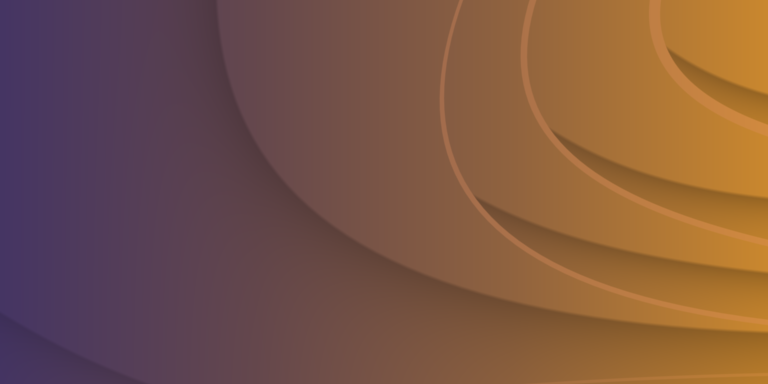
Reproduce this background procedurally as a Shadertoy shader.

```glsl
// Layered flowing curves with light rims and soft shadows over a violet to amber gradient.

// Canvas units: x runs 0..2, y runs 0..1 upward.
const vec3 VIOLET = vec3(0.270, 0.207, 0.390);
const vec3 MAUVE  = vec3(0.395, 0.280, 0.300);
const vec3 COPPER = vec3(0.565, 0.387, 0.245);
const vec3 AMBER  = vec3(0.790, 0.530, 0.180);
const vec3 RIM_LIGHT = vec3(0.88, 0.56, 0.38);
const float RIM_OPACITY = 0.33;
const float SHADOW_LEFT = 0.16;    // shadow strength at the left edge
const float SHADOW_RIGHT = 0.27;   // shadow strength at the right edge
const float SHADOW_SOFTNESS = 0.006;
const float WIDE_FALLOFF = 0.11;
const float NARROW_FALLOFF = 0.065;
const int SEGMENTS = 40;

vec2 bezier(vec2 a, vec2 b, vec2 c, vec2 d, float t) {
    float s = 1.0 - t;
    return s * s * s * a + 3.0 * s * t * (s * b + t * c) + t * t * t * d;
}

// Signed distance to a cubic curve, positive on its upper right side.
float curveDistance(vec2 p, vec2 a, vec2 b, vec2 c, vec2 d) {
    float nearest = 1e6;
    float side = 1.0;
    vec2 start = a;
    for (int i = 1; i <= SEGMENTS; i++) {
        vec2 end = bezier(a, b, c, d, float(i) / float(SEGMENTS));
        vec2 along = end - start;
        vec2 q = p - start;
        vec2 gap = q - along * clamp(dot(q, along) / dot(along, along), 0.0, 1.0);
        float distSq = dot(gap, gap);
        if (distSq < nearest) {
            nearest = distSq;
            side = along.x * q.y - along.y * q.x;
        }
        start = end;
    }
    return side < 0.0 ? -sqrt(nearest) : sqrt(nearest);
}

vec3 baseGradient(float x) {
    float t = clamp(x * 1.5, 0.0, 3.0);
    vec3 color = mix(VIOLET, MAUVE, min(t, 1.0));
    color = mix(color, COPPER, clamp(t - 1.0, 0.0, 1.0));
    return mix(color, AMBER, clamp(t - 2.0, 0.0, 1.0));
}

// Shadow cast outward from an edge, fading with distance.
float shadow(float dist, float falloff) {
    float outside = smoothstep(SHADOW_SOFTNESS, -SHADOW_SOFTNESS, dist);
    return outside * exp(min(dist, 0.0) / falloff);
}

float rim(float dist, float halfWidth, float pixel) {
    return smoothstep(pixel, -pixel, abs(dist) - halfWidth);
}

void mainImage(out vec4 fragColor, in vec2 fragCoord) {
    vec2 p = fragCoord / iResolution.xy * vec2(2.0, 1.0);
    float pixel = 1.0 / iResolution.y;

    // Broad sheets
    float corner = curveDistance(p, vec2(-0.052, 0.219), vec2(0.104, 0.120),
                                 vec2(0.234, 0.052), vec2(0.443, -0.021));
    float sheet = curveDistance(p, vec2(0.563, 1.052), vec2(0.563, 0.479),
                                vec2(0.969, 0.161), vec2(2.057, 0.133));
    float lowerLine = curveDistance(p, vec2(1.354, -0.005), vec2(1.563, 0.010),
                                    vec2(1.797, 0.021), vec2(2.057, 0.026));

    // Rimmed loops, outer to inner
    float outer = curveDistance(p, vec2(1.216, 1.039), vec2(1.029, 0.570),
                                vec2(1.224, 0.240), vec2(2.057, 0.154));
    float middle = curveDistance(p, vec2(1.401, 1.039), vec2(1.255, 0.646),
                                 vec2(1.557, 0.464), vec2(2.057, 0.354));
    float inner = curveDistance(p, vec2(1.714, 1.039), vec2(1.667, 0.844),
                                vec2(1.797, 0.719), vec2(2.057, 0.641));

    // Folds lying inside the loops
    float outerFold = curveDistance(p, vec2(1.146, 0.544), vec2(1.380, 0.385),
                                    vec2(1.667, 0.323), vec2(2.057, 0.284));
    float middleFold = curveDistance(p, vec2(1.328, 0.740), vec2(1.536, 0.568),
                                     vec2(1.771, 0.503), vec2(2.057, 0.479));
    float innerFold = curveDistance(p, vec2(1.667, 0.935), vec2(1.771, 0.831),
                                    vec2(1.914, 0.771), vec2(2.057, 0.740));

    // Shadows
    float strength = mix(SHADOW_LEFT, SHADOW_RIGHT, p.x * 0.5);
    float shade = shadow(sheet, WIDE_FALLOFF) + 0.8 * shadow(corner, NARROW_FALLOFF);
    shade += shadow(outerFold, NARROW_FALLOFF) * smoothstep(-pixel, pixel, outer);
    shade += shadow(middleFold, NARROW_FALLOFF) * smoothstep(-pixel, pixel, middle);
    shade += shadow(innerFold, NARROW_FALLOFF) * smoothstep(-pixel, pixel, inner);
    vec3 base = baseGradient(p.x);
    vec3 color = base * (1.0 - strength * shade);

    // Light rims
    float light = max(rim(outer, mix(0.0045, 0.007, smoothstep(1.0, 0.5, p.y)), pixel),
                      max(rim(middle, 0.0085, pixel), rim(inner, 0.0145, pixel)));
    light = max(light, 0.5 * rim(lowerLine, 0.004, pixel));
    color = mix(color, mix(base, RIM_LIGHT, RIM_OPACITY), light);

    fragColor = vec4(color, 1.0);
}
```
